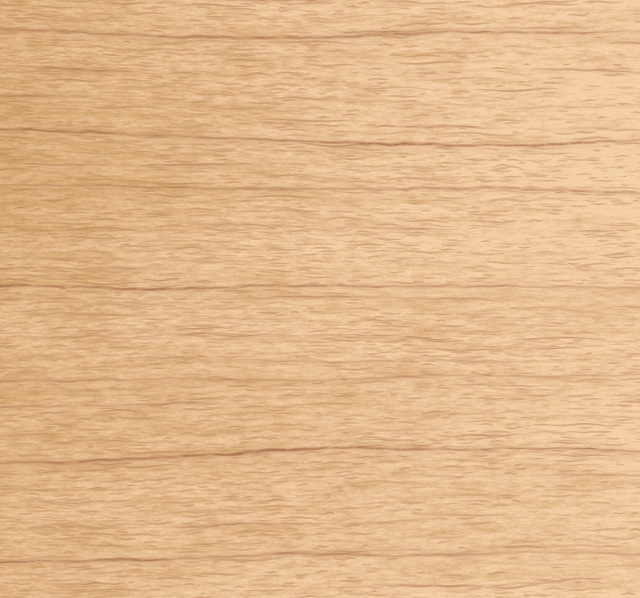
Write a Shadertoy shader that draws this texture.

```glsl
// Pale honey-coloured wood with horizontal grain. Stretched cellular noise makes
// the fibres, tapered dashes in jittered cells make the pores, and wandering
// lines bent by layered sines make the rough reddish growth veins.

const vec3 HONEY = vec3(0.805, 0.620, 0.400);
const vec3 CREAM = vec3(0.950, 0.805, 0.645);
const vec3 PORE_BROWN = vec3(0.70, 0.48, 0.31);
const vec3 VEIN_RED = vec3(0.61, 0.37, 0.25);
const vec2 SPECKLE = vec2(120.0, 250.0);     // cells per canvas height
const vec2 FINE_FIBRE = vec2(34.0, 190.0);
const vec2 BROAD_FIBRE = vec2(7.0, 70.0);
const float VEIN_SPACING = 0.146;
const float VEIN_WIDTH = 0.0023;
const float THIN_SPACING = 0.051;
const float THIN_WIDTH = 0.0013;

float hash(vec2 p) {
    vec3 q = fract(vec3(p.xyx) * 0.1031);
    q += dot(q, q.yzx + 33.33);
    return fract((q.x + q.y) * q.z);
}

vec2 hash2(vec2 p) {
    return vec2(hash(p), hash(p + 71.7));
}

// Distance to the nearest jittered cell point
float cellular(vec2 p) {
    vec2 cell = floor(p);
    float nearest = 4.0;
    for (int j = -1; j <= 1; j++) {
        for (int i = -1; i <= 1; i++) {
            vec2 id = cell + vec2(i, j);
            vec2 d = id + hash2(id) - p;
            nearest = min(nearest, dot(d, d));
        }
    }
    return sqrt(nearest);
}

// Slow smooth variation, roughly -1 to 1
float waves(vec2 p) {
    return 0.5 * sin(p.x + 1.7 * sin(p.y * 0.7))
         + 0.3 * sin(p.y * 1.9 + p.x * 0.6 + 1.3)
         + 0.2 * sin(p.y * 4.3 - p.x * 1.1 + 4.0);
}

// One tapered pore per cell; rows are shifted so that columns never line up
float pores(vec2 p, vec2 size, float thickness, float share, float seed, float blur) {
    float row = floor(p.y / size.y);
    float shift = hash(vec2(row, seed));
    vec2 g = vec2(p.x / size.x + shift * 17.0, p.y / size.y);
    vec2 id = floor(g) + seed * 13.0;
    vec2 rnd = hash2(id);
    float halfLength = mix(0.14, 0.48, rnd.x);
    float centreX = mix(halfLength, 1.0 - halfLength, rnd.y);
    float along = (fract(g.x) - centreX) / halfLength;
    float centreY = mix(0.3, 0.7, hash(id + 5.3));
    float bend = 0.08 * sin(along * 4.0 + rnd.x * 30.0);
    float across = abs(fract(g.y) - centreY - bend) * size.y;
    float taper = max(1.0 - along * along, 0.0);
    float ink = 1.0 - smoothstep(0.0, thickness * taper + blur, across);
    float present = step(hash(id + 2.7), share);
    return ink * sqrt(taper) * present * mix(0.35, 1.0, hash(id + 3.9));
}

// Wandering lines; broken = 0 keeps them long, 1 leaves only stretches
float veins(vec2 p, float spacing, float width, float broken, float seed, float blur) {
    float ink = 0.0;
    float base = floor(p.y / spacing);
    for (int i = -1; i <= 1; i++) {
        float id = base + float(i);
        vec2 rnd = hash2(vec2(id + 20.0, seed));
        float phase = rnd.x * 40.0;
        float y = (id + 0.5 + 0.6 * (rnd.y - 0.5)) * spacing;
        y += 0.0045 * sin(p.x * 5.3 + phase) + 0.0016 * sin(p.x * 13.0 + phase * 2.3);
        y += 0.0007 * sin(p.x * 47.0 + phase * 3.1) + 0.0005 * sin(p.x * 131.0 + phase);
        float fade = 0.5 + 0.3 * sin(p.x * mix(3.0, 7.0, rnd.x) + phase * 1.7)
                   + 0.2 * sin(p.x * 23.0 + phase * 2.9);
        float strength = mix(0.5 + 0.5 * fade, smoothstep(0.4, 0.9, fade), broken);
        float d = p.y - y;
        float core = 1.0 - smoothstep(0.0, width * (0.6 + 0.6 * fade) + blur, abs(d));
        float halo = exp(-abs(d) / (width * (d < 0.0 ? 3.5 : 2.0)));
        ink = max(ink, strength * (0.72 * core + 0.22 * halo) * mix(0.55, 1.0, rnd.x));
    }
    return ink;
}

void mainImage(out vec4 fragColor, in vec2 fragCoord) {
    vec2 p = fragCoord / iResolution.y;
    float across = fragCoord.x / iResolution.x;
    float blur = 1.0 / iResolution.y;

    // Bend the grain gently
    vec2 grain = p;
    grain.y += 0.004 * sin(p.x * 4.1 + p.y * 7.0) - 0.014 * p.x * sin(p.y * 5.2 + 0.4);
    grain.y += 0.0012 * sin(p.x * 17.0 + p.y * 31.0) + 0.0005 * sin(p.x * 61.0 + p.y * 90.0);

    // Light from the right, broad bands and fibre tone
    float bands = waves(vec2(grain.x * 3.0, grain.y * 22.0));
    float fine = cellular(grain * FINE_FIBRE);
    float speckle = cellular(grain * SPECKLE + 57.0);
    float tone = 0.33 + 0.55 * across + 0.11 * bands;
    tone += 0.07 * sin(p.x * 3.7 + 2.0 * sin(p.y * 6.0));
    tone += 0.46 * (0.5 - fine) + 0.30 * (0.5 - speckle);
    tone += 0.42 * (0.5 - cellular(grain * BROAD_FIBRE + 31.0));
    vec3 colour = mix(HONEY, CREAM, clamp(tone, -0.2, 1.05));

    // Pores in three sizes, denser in some bands and toward the left
    float density = clamp(0.56 + 0.32 * bands - 0.2 * across, 0.1, 0.9);
    float ink = 0.52 * pores(grain, vec2(0.042, 0.0058), 0.0009, density, 1.0, blur);
    ink = max(ink, 0.58 * pores(grain, vec2(0.08, 0.0095), 0.0011, density, 2.0, blur));
    ink = max(ink, 0.68 * pores(grain, vec2(0.18, 0.019), 0.0013, density * 0.7, 3.0, blur));

    // Growth veins, worn away where the fibre is coarse
    float wear = 1.0 - 0.55 * smoothstep(0.35, 0.8, fine) - 0.25 * smoothstep(0.3, 0.8, speckle);
    float thin = 0.55 * veins(grain, THIN_SPACING, THIN_WIDTH, 1.0, 4.0, blur);
    float bold = veins(grain, VEIN_SPACING, VEIN_WIDTH, 0.0, 7.0, blur);
    colour = mix(colour, PORE_BROWN, ink * mix(1.0, wear, 0.5));
    colour = mix(colour, VEIN_RED, max(thin, bold) * wear * mix(1.0, 0.8, across));

    fragColor = vec4(colour, 1.0);
}
```
